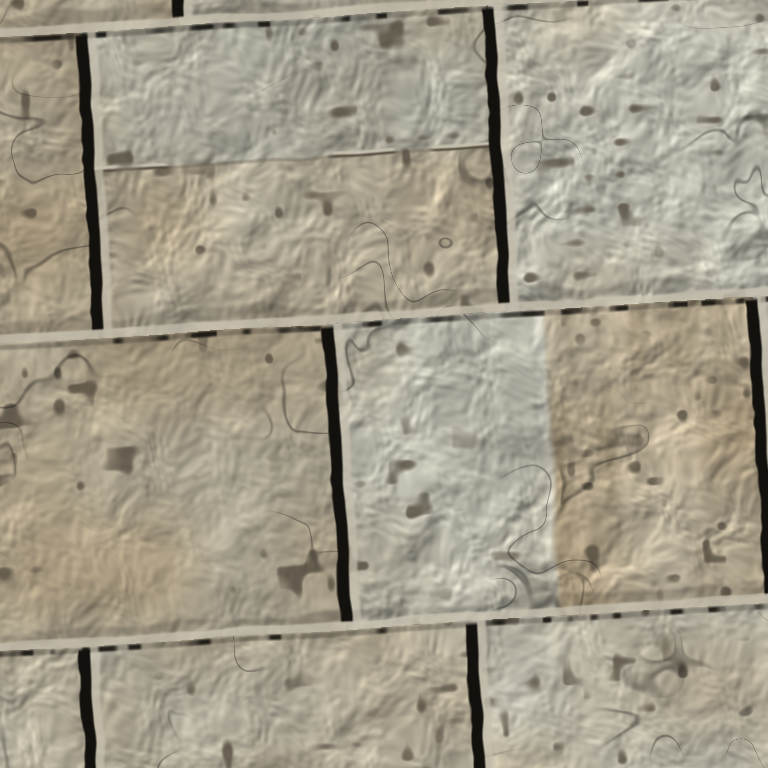
Give the GLSL for this texture, as a three.js fragment shader.

```glsl
// Weathered limestone block wall: tilted courses, dark upright gaps and sunlit ledges.
varying vec2 vUv;

const float COURSE = 0.4;       // course height
const float GAP = 0.0075;       // half width of an upright gap
const vec3 COOL = vec3(0.69, 0.685, 0.635);
const vec3 WARM = vec3(0.665, 0.61, 0.51);
const vec3 LEDGE = vec3(0.77, 0.745, 0.68);
const vec3 PIT = vec3(0.33, 0.30, 0.25);
const vec3 SHADOW = vec3(0.075, 0.065, 0.05);

float hash(vec2 p) {
  return fract(sin(dot(p, vec2(127.1, 311.7))) * 43758.5);
}

float noise(vec2 p) {
  vec2 i = floor(p), f = fract(p);
  f = f * f * (3.0 - 2.0 * f);
  return mix(mix(hash(i), hash(i + vec2(1.0, 0.0)), f.x),
             mix(hash(i + vec2(0.0, 1.0)), hash(i + 1.0), f.x), f.y);
}

float fbm(vec2 p) {
  float sum = 0.0, amp = 0.46;
  for (int i = 0; i < 4; i++) {
    sum += amp * noise(p);
    p = mat2(1.6, 1.2, -1.2, 1.6) * p + 3.7;
    amp *= 0.6;
  }
  return sum;
}

// Chipped stone surface, with its coordinates bent to break up the lattice.
float relief(vec2 p) {
  vec2 bend = vec2(noise(p * 22.0), noise(p * 22.0 + 40.0)) - 0.5;
  return fbm((p + bend * 0.025) * 17.0);
}

// Soft-edged band from a to b.
float band(float x, float a, float b, float soft) {
  return smoothstep(a - soft, a + soft, x) * (1.0 - smoothstep(b - soft, b + soft, x));
}

// First gap position and block length of a course.
vec2 courseBlocks(float row) {
  if (row < -0.5) return vec2(0.118, 0.506);
  if (row < 0.5) return vec2(0.461, 0.554);
  if (row < 1.5) return vec2(0.161, 0.531);
  return vec2(0.289, 0.53);
}

vec3 stone(vec2 q, vec2 id, vec2 local) {
  // Blocks in the middle courses have a change of bed or a thin seam.
  float centre = 1.0 - step(0.5, abs(id.x));
  float upper = centre * (1.0 - step(0.5, abs(id.y - 1.0)));
  float middle = centre * (1.0 - step(0.5, abs(id.y)));
  float seamY = local.y - 0.218 - 0.003 * (noise(q * 25.0) - 0.5);
  float bedX = local.x - 0.28 + 0.008 * (noise(q * 20.0) - 0.5);
  float bed = smoothstep(-0.006, 0.006, bedX);

  // Block colour
  float warmth = 0.42 - 0.3 * id.x * (id.y < -0.5 ? 0.1 : 1.0);
  warmth += upper * mix(0.25, -0.2, smoothstep(-0.003, 0.003, seamY));
  warmth += middle * mix(-0.45, 0.5, bed);
  warmth += 0.7 * (noise(q * 8.0) - 0.5);
  vec3 col = mix(COOL, WARM, clamp(warmth, 0.0, 1.15)) + 0.025 * id.x;
  col -= upper * 0.035 * step(0.0, seamY);

  // Lit relief and broad mottling
  vec2 toLight = vec2(-0.0035, 0.005);
  float rough = 1.3 + 0.7 * hash(id + 5.0);
  float shade = relief(q) - relief(q + toLight);
  col *= 1.0 + rough * shade + 0.25 * (fbm(q * 11.0 + 20.0) - 0.5);
  col += middle * bed * 0.11 * (noise(vec2(local.x * 45.0, local.y * 5.0)) - 0.5);
  col += middle * 0.07 * band(bedX, -0.012, 0.0, 0.006);

  // Pits and wandering cracks
  float pits = smoothstep(0.76, 0.94, noise(q * 47.0)) * smoothstep(0.4, 0.7, noise(q * 13.0 + 9.0));
  col = mix(col, PIT, 0.8 * pits);
  float ridge = abs(noise(q * vec2(9.0, 15.0) + 1.6 * noise(q * 21.0)) - 0.5);
  float crack = (1.0 - smoothstep(0.0, 0.04, ridge)) * smoothstep(0.5, 0.72, noise(q * 7.0 + 31.0));
  col *= 1.0 - 0.32 * crack;

  // Thin level seam with broken shadow and glints
  float broken = noise(vec2(q.x * 24.0, 2.0));
  float seamDark = 0.3 + 0.6 * smoothstep(0.45, 0.75, broken);
  col = mix(col, PIT, upper * seamDark * band(seamY, -0.003, 0.001, 0.002));
  col = mix(col, LEDGE, upper * band(seamY, 0.001, 0.005, 0.002) * smoothstep(0.55, 0.75, broken));
  return col;
}

void main() {
  // Tilted wall coordinates, course and block
  vec2 wall = vec2(vUv.x + 0.057 * vUv.y, vUv.y - 0.063 * vUv.x);
  wall.y += 0.003 * (noise(vec2(wall.x * 9.0, 4.0)) - 0.5);
  float course = (wall.y - 0.152) / COURSE;
  float row = floor(course);
  vec2 blocks = courseBlocks(row);
  float along = (wall.x - blocks.x) / blocks.y;
  vec2 id = vec2(floor(along), row);
  vec2 local = vec2(fract(along) * blocks.y, fract(course) * COURSE);
  vec3 col = stone(wall + id * vec2(3.7, 5.3), id, local);

  // Dull lower bevel, and a spotted shadow along the top
  float bevel = 0.019 + 0.015 * noise(vec2(wall.x * 16.0, row));
  col *= 1.0 - 0.15 * band(local.y, 0.012, bevel, 0.004);
  float spots = smoothstep(0.5, 0.8, noise(vec2(wall.x * 65.0, row * 7.0)));
  col = mix(col, SHADOW, (0.25 + 0.65 * spots) * band(local.y, COURSE - 0.008, COURSE - 0.001, 0.0025));

  // Upright gap with a bright arris on its right, and the sunlit ledge
  float side = local.x - blocks.y * step(blocks.y * 0.5, local.x);
  side += 0.004 * (noise(vec2(wall.y * 35.0, id.y)) - 0.5);
  col = mix(col, LEDGE, 0.75 * band(side, GAP, 0.019, 0.003));
  float gap = band(side, 0.0015 - GAP - 0.003 * noise(wall * 80.0), GAP, 0.0018);
  col = mix(col, SHADOW, gap * band(local.y, 0.011, COURSE - 0.004, 0.003));
  float ledge = band(local.y, 0.0, 0.009 + 0.004 * noise(wall * 18.0), 0.002);
  col = mix(col, LEDGE * (0.94 + 0.1 * noise(wall * 30.0)), 0.8 * ledge);

  gl_FragColor = vec4(clamp(col, 0.0, 1.0), 1.0);
}
```
